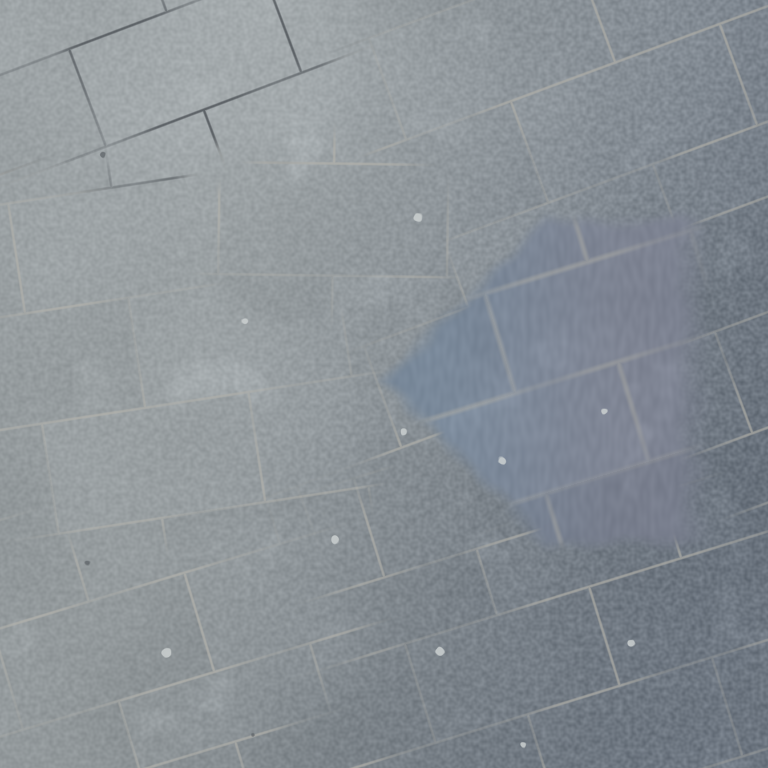
Write a WebGL 1 fragment shader that draws this texture.

```glsl
precision highp float;
uniform vec2 u_resolution;

const vec3 PALE_STONE = vec3(0.575, 0.600, 0.610);
const vec3 BLUE_STONE = vec3(0.460, 0.495, 0.537);
const vec3 LIGHT_JOINT = vec3(0.690, 0.690, 0.670);
const vec3 DARK_JOINT = vec3(0.300, 0.320, 0.340);
const vec3 BLUE_HAZE = vec3(0.455, 0.525, 0.605);
const vec3 VIOLET_HAZE = vec3(0.495, 0.515, 0.580);
const vec3 CHALK = vec3(0.800, 0.820, 0.820);

float hash(vec2 p) {
  vec3 q = fract(vec3(p.xyx) * 0.1031);
  q += dot(q, q.yzx + 33.33);
  return fract((q.x + q.y) * q.z);
}

vec2 gradient(vec2 cell) {
  float a = 6.2832 * hash(cell);
  return vec2(cos(a), sin(a));
}

float gradientNoise(vec2 p) {
  vec2 i = floor(p), f = fract(p);
  vec2 w = f * f * f * (f * (f * 6.0 - 15.0) + 10.0);
  vec2 e = vec2(0.0, 1.0);
  float low = mix(dot(gradient(i), f), dot(gradient(i + e.yx), f - e.yx), w.x);
  float high = mix(dot(gradient(i + e), f - e), dot(gradient(i + 1.0), f - 1.0), w.x);
  return mix(low, high, w.y);
}

float fbm(vec2 p) {
  float sum = 0.0, amp = 0.5;
  for (int i = 0; i < 4; i++) {
    sum += amp * gradientNoise(p);
    p = p * 2.03 + 17.3;
    amp *= 0.5;
  }
  return sum;
}

// Staggered slabs, every third course scaled by "narrow": x = joint, y = slab tone
vec2 paving(vec2 p, vec2 anchor, float degrees, vec2 size, float narrow, float halfWidth, float soft) {
  float a = radians(degrees);
  vec2 axis = vec2(cos(a), sin(a)), d = p - anchor;
  vec2 q = vec2(dot(d, axis), dot(d, vec2(-axis.y, axis.x))) / size;
  float period = 2.0 + narrow;
  float cycle = floor(q.y / period);
  float y = q.y - cycle * period;
  float course = min(floor(y), 2.0);
  float tall = course < 2.0 ? 1.0 : narrow;
  float row = cycle * 3.0 + course;
  float x = q.x - 0.5 * mod(row, 2.0);
  float fx = fract(x), fy = y - course;
  float gap = min(min(fx, 1.0 - fx) * size.x, min(fy, tall - fy) * size.y);
  float joint = 1.0 - smoothstep(halfWidth - soft, halfWidth + soft, gap);
  return vec2(joint, hash(vec2(floor(x), row) + 40.0) - 0.5);
}

// Soft elliptical region with a wandering border
float region(vec2 p, vec2 centre, vec2 radius, float wander) {
  return 1.0 - smoothstep(0.85, 1.15, length((p - centre) / radius) + wander);
}

// Wedge pointing left, closed by a softer right side
float wedge(vec2 p, vec2 tip, float wander) {
  vec2 d = p - tip;
  float side = max((abs(d.y) - d.x) * 0.7, abs(d.y) - 0.21) + wander;
  return (1.0 - smoothstep(-0.012, 0.014, side)) * (1.0 - smoothstep(0.37, 0.43, d.x + wander));
}

// Sparse round flecks, one candidate per cell
float flecks(vec2 p, float cells, float chance, float radius, float soft) {
  vec2 id = floor(p * cells);
  vec2 jitter = 0.2 + 0.6 * vec2(hash(id + 3.1), hash(id + 8.7));
  float r = radius * (0.5 + 0.5 * hash(id + 5.3));
  float d = length(p - (id + jitter) / cells) + 0.002 * gradientNoise(p * 150.0);
  return step(hash(id + 1.9), chance) * (1.0 - smoothstep(r - soft, r + soft, d));
}

void main() {
  vec2 p = gl_FragCoord.xy / u_resolution;
  float px = 1.0 / min(u_resolution.x, u_resolution.y);
  float wander = 0.35 * gradientNoise(p * 7.0);
  float line = 0.0016;

  // Overlapping areas of paving, each with its own direction
  float shaded = region(p, vec2(0.13, 0.97), vec2(0.34, 0.23), wander);
  float haze = wedge(p, vec2(0.502, 0.503), 0.012 * gradientNoise(p * 22.0));
  vec2 stone = paving(p, vec2(0.714, 0.736), 20.3, vec2(0.290, 0.141), 0.65, line, px);
  stone = mix(stone, paving(p, vec2(0.138, 0.809), 20.7, vec2(0.272, 0.136), 1.0, line, px), shaded);
  stone = mix(stone, paving(p, vec2(0.727, -0.059), 17.2, vec2(0.251, 0.135), 0.67, line, px),
    region(p, vec2(0.72, 0.08), vec2(0.55, 0.30), wander));
  stone = mix(stone, paving(p, vec2(0.279, 0.125), 16.8, vec2(0.260, 0.135), 0.7, line, px),
    region(p, vec2(0.12, 0.15), vec2(0.34, 0.23), wander));
  stone = mix(stone, paving(p, vec2(0.189, 0.469), 8.7, vec2(0.272, 0.145), 1.0, line, px),
    region(p, vec2(0.16, 0.54), vec2(0.36, 0.24), wander));
  stone = mix(stone, paving(p, vec2(0.582, 0.639), -0.8, vec2(0.298, 0.146), 1.0, line, px),
    region(p, vec2(0.43, 0.71), vec2(0.17, 0.12), wander));
  vec2 blurred = paving(p, vec2(0.671, 0.488), 17.0, vec2(0.280, 0.136), 1.0, 0.003, 0.003);
  stone = mix(stone, blurred * vec2(0.65, 1.0), haze);

  // Broad light and haze
  float across = smoothstep(0.25, 0.95, p.x * 0.78 + (1.0 - p.y) * 0.22);
  vec3 colour = mix(PALE_STONE, BLUE_STONE, across);
  colour += 0.055 * exp(-5.0 * dot(p - vec2(0.2, 0.95), p - vec2(0.2, 0.95)));
  colour -= 0.045 * smoothstep(0.9, 1.7, p.x + 1.0 - p.y);
  colour = mix(colour, mix(BLUE_HAZE, VIOLET_HAZE, smoothstep(0.52, 0.85, p.x)), 0.8 * haze);

  // Slab tone, stains and granular surface
  float grain = gradientNoise(p * 190.0) + 0.7 * gradientNoise(p * 95.0 + 9.0);
  float streak = gradientNoise(p * vec2(130.0, 45.0));
  float scuff = smoothstep(0.12, 0.40, fbm(p * 9.0 + 31.0));
  colour += 0.022 * stone.y + 0.05 * fbm(p * 4.0) + 0.045 * scuff;
  colour += mix(grain * mix(0.045, 0.075, across), streak * 0.035, haze);

  // Unevenly worn joints
  float wear = mix(0.3, 0.8, smoothstep(-0.25, 0.2, gradientNoise(p * 6.0 + 4.0)));
  vec3 jointColour = mix(LIGHT_JOINT - 0.04 * across, DARK_JOINT, shaded);
  colour = mix(colour, jointColour, stone.x * wear);

  // Chalky and dark flecks
  colour = mix(colour, CHALK, 0.85 * flecks(p, 8.0, 0.04 + 0.14 * across, 0.0065, px));
  colour = mix(colour, DARK_JOINT, 0.6 * flecks(p + 0.37, 9.0, 0.05, 0.004, px));
  gl_FragColor = vec4(colour, 1.0);
}
```
